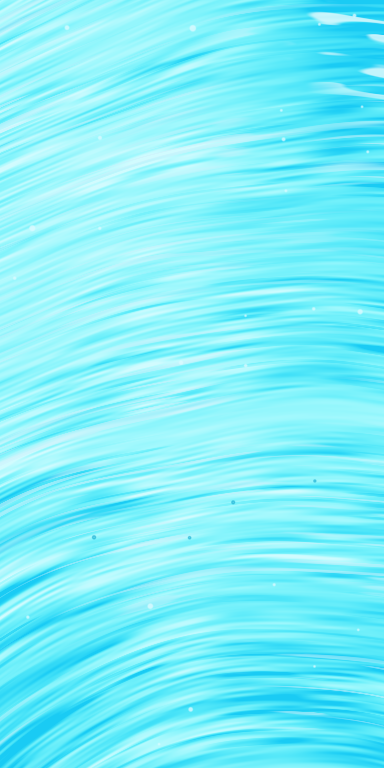
Write a WebGL 1 fragment shader that draws this texture.

```glsl
precision highp float;
// Glossy cyan paint swept in wide arcs, with fine bristle streaks and bubbles.
// The plane is bent into flow coordinates (along, across); noise stretched along
// the flow gives streaks, tapered wedges give deep strokes, cells hold bubbles.
uniform vec2 u_resolution;

float hash(vec2 cell) {
  return fract(sin(dot(cell, vec2(127.1, 311.7))) * 43758.545);
}

float noise(vec2 p) {
  vec2 i = floor(p);
  vec2 f = fract(p);
  f = f * f * (3.0 - 2.0 * f);
  vec2 e = vec2(0.0, 1.0);
  return mix(mix(hash(i), hash(i + e.yx), f.x),
             mix(hash(i + e.xy), hash(i + e.yy), f.x), f.y);
}

// Arc-shaped brush path: y grows across the stroke, x runs along it.
vec2 brushFlow(vec2 p) {
  float bend = 0.22 + 0.30 * exp(-2.2 * p.y) + 0.10 * smoothstep(1.0, 1.8, p.y);
  float dx = p.x - (0.75 + 0.1 * p.y);
  float ripple = 0.006 * sin(5.0 * p.x + 7.0 * p.y) + 0.004 * sin(11.0 * p.x - 4.0 * p.y);
  return vec2(p.x, p.y + bend * dx * dx + ripple);
}

// Centred streak noise; scale = cells along and across, tilt = slant to the flow.
float streak(vec2 flow, vec2 scale, float tilt) {
  return noise(vec2(flow.x, flow.y + tilt * flow.x) * scale + scale.yx) - 0.5;
}

// Sparse thin lines: only the peaks of a narrow streak noise.
float hairlines(vec2 flow, vec2 scale, float tilt, float threshold) {
  return smoothstep(threshold, threshold + 0.16, streak(flow, scale, tilt));
}

// Soft band around one flow level.
float band(float across, float level, float halfWidth) {
  return 1.0 - smoothstep(0.2, 1.0, abs(across - level) / halfWidth);
}

// Deep strokes entering from the left and tapering to a point.
float deepStrokes(vec2 flow) {
  float sum = 0.0;
  for (int i = 0; i < 6; i++) {
    float k = float(i);
    float reach = 0.26 + 0.26 * fract(k * 0.62 + 0.1);
    float taper = clamp(1.0 - flow.x / reach, 0.0, 1.0);
    float level = 0.885 - 0.115 * k - 0.04 * flow.x;
    float halfWidth = 0.006 + 0.034 * sqrt(taper);
    sum += band(flow.y, level, halfWidth) * smoothstep(0.0, 0.3, taper);
  }
  return sum;
}

// Scattered bubbles: x = filled disc, y = dark rim.
vec2 bubbles(vec2 p, float density, float share, float pixel) {
  vec2 cell = floor(p * density);
  float seed = hash(cell + 7.3);
  vec2 offset = 0.2 + 0.6 * vec2(hash(cell + 1.7), hash(cell + 4.1));
  float radius = mix(0.003, 0.0085, pow(hash(cell + 9.2), 2.0));
  float d = length(p - (cell + offset) / density);
  float present = step(seed, share);
  float disc = 1.0 - smoothstep(radius - pixel, radius + pixel, d);
  float rim = 1.0 - smoothstep(0.0, 1.5 * pixel, abs(d - radius * 0.8));
  return present * vec2(disc, rim);
}

// Cyan ramp from deep (0.1) to pale (0.9).
vec3 cyanPaint(float tone) {
  float depth = 1.0 - tone;
  return vec3(tone, 0.985 - 0.26 * depth * depth * depth, 0.998 - 0.05 * depth * depth);
}

void main() {
  float pixel = 1.0 / u_resolution.x;
  vec2 p = gl_FragCoord.xy * pixel;
  vec2 flow = brushFlow(p);
  float low = 1.0 - smoothstep(0.1, 0.75, p.y);
  float corner = smoothstep(0.55, 1.0, p.x) * smoothstep(1.5, 1.95, p.y);

  // Broad light: pale left, deeper right, foot and upper right corner
  float tone = 0.62 - (0.20 + 0.12 * smoothstep(1.0, 1.8, p.y)) * smoothstep(0.25, 1.05, p.x);
  tone -= low * (0.07 + 0.16 * (1.0 - smoothstep(0.0, 0.6, p.x))) + 0.14 * corner;

  // Smooth pale pools and deep strokes
  float pool = band(flow.y, 0.925, 0.055) * smoothstep(0.05, 0.3, p.x);
  pool += 0.8 * band(flow.y, 0.79, 0.03) * smoothstep(0.35, 0.7, p.x);
  tone = mix(tone, 0.67, 0.65 * pool);
  tone -= 0.24 * deepStrokes(flow);

  // Bristle streaks from coarse to fine, the finest short and slightly slanted
  float patchy = smoothstep(0.2, 0.8, noise(flow * vec2(2.5, 9.0) + 5.0));
  float bristle = (1.0 - 0.7 * min(pool, 1.0)) * (0.5 + 0.8 * patchy);
  tone += 0.07 * streak(flow, vec2(1.1, 9.0), 0.0);
  tone += (0.10 + 0.18 * low) * streak(flow, vec2(1.7, 24.0), 0.03);
  tone += bristle * 0.15 * streak(flow, vec2(2.6, 55.0), -0.03);
  tone += bristle * 0.25 * streak(flow, vec2(4.5, 92.0), 0.03);
  tone += bristle * 0.30 * streak(flow, vec2(8.0, 134.0), -0.02);
  tone -= bristle * 0.13 * hairlines(flow, vec2(3.0, 88.0), 0.02, 0.22);
  vec3 color = cyanPaint(clamp(tone, 0.1, 0.82));

  // Pale broken hairlines and white flicks in the corner
  vec3 paleLilac = vec3(0.80, 0.945, 0.985);
  float gate = smoothstep(0.3, 0.7, noise(flow * vec2(2.5, 14.0) + 3.0));
  float lines = hairlines(flow, vec2(2.2, 84.0), 0.0, 0.24);
  lines += 0.9 * hairlines(flow, vec2(5.0, 120.0), 0.03, 0.24);
  color = mix(color, paleLilac, 0.55 * min(lines * gate * bristle, 1.0));
  float flick = hairlines(flow, vec2(7.0, 50.0), 0.14, 0.2);
  color = mix(color, vec3(0.90, 0.98, 0.99), 0.8 * flick * smoothstep(0.3, 0.7, corner));

  // Bubbles: white above and at the foot, dark rimmed in the middle
  float middle = smoothstep(0.5, 0.6, p.y) * (1.0 - smoothstep(0.98, 1.05, p.y));
  vec2 bubble = bubbles(p, 9.0, 0.19, pixel);
  color = mix(color, vec3(0.86, 0.98, 1.0), 0.8 * bubble.x * (1.0 - middle));
  color = mix(color, vec3(0.16, 0.72, 0.85), middle * (0.5 * bubble.x + 0.4 * bubble.y));
  gl_FragColor = vec4(color, 1.0);
}
```
